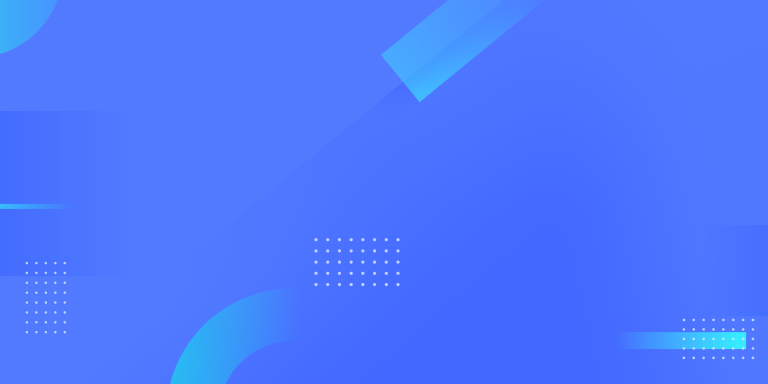
Give the GLSL for this background, as a WebGL 2 fragment shader.

```glsl
#version 300 es
precision highp float;

uniform vec2 u_resolution;
out vec4 fragColor;

const vec3 LIGHT = vec3(0.322, 0.480, 1.0);
const vec3 DEEP = vec3(0.258, 0.408, 1.0);
const vec3 PANEL = vec3(0.262, 0.425, 1.0);
const vec3 SKY = vec3(0.275, 0.690, 1.0);
const vec3 TEAL = vec3(0.150, 0.740, 0.950);
const vec3 AQUA = vec3(0.210, 0.920, 1.0);
const vec3 DOT = vec3(0.86, 0.91, 1.0);

// Antialiased coverage of a signed distance, negative inside
float cover(float dist, float pixel) {
    return clamp(0.5 - dist / pixel, 0.0, 1.0);
}

float boxDistance(vec2 p, vec2 low, vec2 high) {
    vec2 q = abs(p - 0.5 * (low + high)) - 0.5 * (high - low);
    return length(max(q, 0.0)) + min(max(q.x, q.y), 0.0);
}

float circleDistance(vec2 p, vec2 center, float radius) {
    return length(p - center) - radius;
}

float ringDistance(vec2 p, vec2 center, float inner, float outer) {
    return abs(length(p - center) - 0.5 * (inner + outer)) - 0.5 * (outer - inner);
}

// Regular grid of dots; first is the lower left dot
float dotGrid(vec2 p, vec2 first, vec2 spacing, vec2 count, float radius, float pixel) {
    vec2 cell = clamp(round((p - first) / spacing), vec2(0.0), count - 1.0);
    return cover(circleDistance(p, first + cell * spacing, radius), pixel);
}

// Fades from 1 at the start to 0 at the end
float fade(float start, float end, float x) {
    return 1.0 - clamp((x - start) / (end - start), 0.0, 1.0);
}

// Light field with a diagonal fold and a deep centre
vec3 backdrop(vec2 p, vec2 fold, float pixel) {
    float side = cover(-fold.y, pixel);
    float step0 = 0.34 * smoothstep(-0.9, -0.1, fold.x);
    float depth = mix(step0, 1.0, smoothstep(0.0, 0.62, fold.y));
    float rightLight = 0.85 * smoothstep(1.38, 1.90, p.x + 0.22 * (p.y - 0.5));
    float topLight = 0.35 * smoothstep(0.4, 1.1, p.y);
    float shade = side * depth * (1.0 - rightLight) * (1.0 - topLight);
    return mix(LIGHT, DEEP, shade);
}

// Slanted ribbon in its own frame: x along, y across from the upper edge
vec3 ribbon(vec3 color, vec2 q, float width, float crease, float pixel) {
    float shape = cover(boxDistance(q, vec2(0.0), vec2(0.9, width)), pixel);
    float lower = cover(crease - q.y, pixel);
    float upperFade = fade(-0.05, 0.52, q.x);
    float lowerFade = fade(0.0, 0.45, q.x) * mix(0.72, 1.0, smoothstep(crease, width, q.y));
    vec3 tint = mix(SKY, vec3(0.25, 0.75, 1.0), lower);
    return mix(color, tint, shape * mix(upperFade, lowerFade, lower));
}

void main() {
    vec2 p = gl_FragCoord.xy / u_resolution.y;
    float pixel = 1.0 / u_resolution.y;

    // Frame of the diagonal ribbon
    vec2 along = vec2(0.774, 0.633);
    vec2 rel = p - vec2(0.992, 0.857);
    vec2 q = vec2(dot(rel, along), dot(rel, vec2(along.y, -along.x)));
    float crease = 0.091;
    vec3 color = backdrop(p, q - vec2(0.0, crease), pixel);

    // Soft shadow under the ribbon end
    float shadow = cover(crease - q.y, pixel) * fade(crease, 0.16, q.y);
    shadow *= smoothstep(-0.12, 0.0, q.x) * fade(0.0, 0.3, q.x);
    color = mix(color, DEEP, 0.6 * shadow);
    color = ribbon(color, q, 0.159, crease, pixel);

    // Fading panels at both sides
    float leftPanel = cover(boxDistance(p, vec2(-0.1, 0.281), vec2(0.4, 0.711)), pixel);
    color = mix(color, PANEL, leftPanel * fade(0.0, 0.36, p.x));
    float rightPanel = cover(boxDistance(p, vec2(1.8, 0.177), vec2(2.1, 0.414)), pixel);
    color = mix(color, PANEL, 0.8 * rightPanel * fade(2.0, 1.82, p.x));

    // Corner disc
    float disc = cover(circleDistance(p, vec2(-0.065, 1.078), 0.228), pixel);
    vec3 discColor = mix(vec3(0.23, 0.69, 0.97), vec3(0.28, 0.58, 1.0), clamp(p.x / 0.15, 0.0, 1.0));
    color = mix(color, discColor, disc);

    // Arc rising from the lower edge
    float arc = cover(ringDistance(p, vec2(0.763, -0.081), 0.193, 0.330), pixel);
    color = mix(color, TEAL, arc * fade(0.44, 0.785, p.x));

    // Glowing bars
    float thinBar = cover(boxDistance(p, vec2(-0.1, 0.456), vec2(0.2, 0.469)), pixel);
    color = mix(color, vec3(0.22, 0.74, 0.98), thinBar * fade(0.0, 0.195, p.x));
    float wideBar = cover(boxDistance(p, vec2(1.59, 0.091), vec2(1.943, 0.135)), pixel);
    color = mix(color, AQUA, wideBar * fade(1.92, 1.60, p.x));

    // Dot grids
    float dots = dotGrid(p, vec2(0.070, 0.135), vec2(0.0247, 0.0257), vec2(5.0, 8.0), 0.0031, pixel);
    dots = max(dots, dotGrid(p, vec2(0.823, 0.259), vec2(0.0305, 0.0292), vec2(8.0, 5.0), 0.0041, pixel));
    dots = max(dots, dotGrid(p, vec2(1.781, 0.068), vec2(0.0257, 0.0247), vec2(8.0, 5.0), 0.0033, pixel));
    color = mix(color, DOT, 0.8 * dots);

    fragColor = vec4(color, 1.0);
}
```
